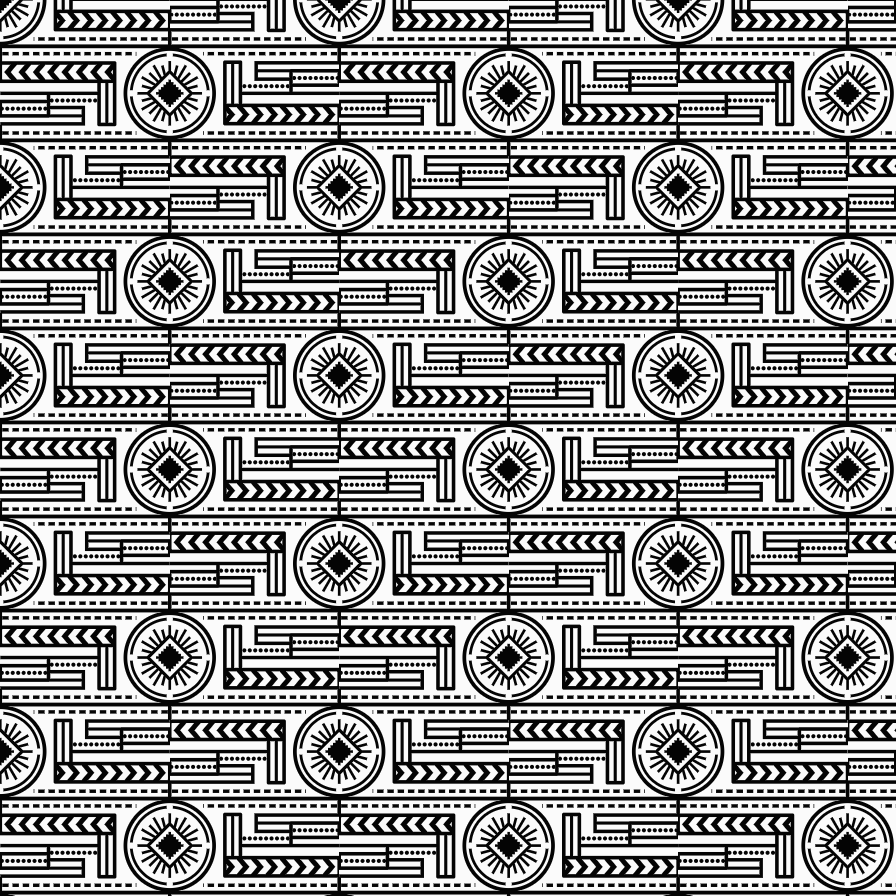
This pattern is drawn by a three.js fragment shader. Its source:

```glsl
// Black and white geometric bands: rows of round sunburst medallions, shifted by
// half a period on alternate rows, with point-symmetric stepped bars between them.
// Everything is a signed distance in units of 1/1152 of the canvas.
varying vec2 vUv;

float rect(vec2 p, vec2 lo, vec2 hi) {
  vec2 d = abs(p - 0.5 * (lo + hi)) - 0.5 * (hi - lo);
  return length(max(d, 0.0)) + min(max(d.x, d.y), 0.0);
}

// Outline whose stroke is centred on the rectangle's border
float frame(vec2 p, vec2 lo, vec2 hi) {
  return abs(rect(p, lo, hi)) - 2.3;
}

// Row of nine dots, 7 units apart, starting at the given centre
float dots(vec2 p, vec2 first) {
  p -= first;
  p.x -= 7.0 * clamp(floor(p.x / 7.0 + 0.5), 0.0, 8.0);
  return length(p) - 2.6;
}

// Left half of the bar motif; the right half is this turned by 180 degrees
float bars(vec2 p) {
  if (p.x > 0.0) p = -p;

  // Chevron bar along the bottom
  float inside = rect(p, vec2(-147.0, -39.0), vec2(0.0, -15.5));
  float slant = p.x + 0.85 * abs(p.y + 27.3);
  float chevron = (abs(mod(slant, 18.4) - 9.2) - 4.2) * 0.76;
  float d = min(abs(inside) - 2.3, max(chevron, inside));

  // Upright bar with a centre line
  d = min(d, frame(p, vec2(-147.0, -15.5), vec2(-127.0, 40.0)));
  d = min(d, rect(p, vec2(-139.0, -15.5), vec2(-135.0, 40.0)));

  // Stepped strips
  d = min(d, rect(p, vec2(-109.0, 37.0), vec2(0.0, 41.5)));
  d = min(d, rect(p, vec2(-109.0, 16.5), vec2(-104.5, 41.5)));
  d = min(d, rect(p, vec2(-109.0, 27.0), vec2(0.0, 31.0)));
  d = min(d, rect(p, vec2(-109.0, 16.0), vec2(-62.0, 20.5)));
  d = min(d, rect(p, vec2(-127.0, -2.2), vec2(0.0, 2.2)));

  // Two dotted boxes
  d = min(d, frame(p, vec2(-62.0, 10.5), vec2(0.0, 29.0)));
  d = min(d, rect(p, vec2(-64.3, 0.0), vec2(-59.7, 18.0)));
  d = min(d, dots(p, vec2(-58.0, 19.7)));
  return min(d, dots(p, vec2(-122.0, 9.2)));
}

float medallion(vec2 p) {
  float r = length(p);
  vec2 a = abs(p);
  float diamond = (a.x + a.y - 28.0) * 0.707;

  // Outer ring and inner ring broken at the axes
  float d = abs(r - 57.0) - 2.4;
  d = min(d, max(abs(r - 49.5) - 1.8, 4.0 - min(a.x, a.y)));

  // Rays of alternating length, starting at the diamond
  float sector = 6.2831853 / 24.0;
  float turn = atan(p.y, p.x + 1e-5) / sector;
  float index = floor(turn + 0.5);
  float ray = abs(r * sin((turn - index) * sector)) - 1.7;
  float reach = 41.5 - 4.5 * mod(index, 2.0);
  d = min(d, max(max(ray, r - reach), -diamond));

  // Diamond outline around a stair-edged core
  d = min(d, abs(diamond) - 2.0);
  for (int i = 0; i < 6; i++) {
    vec2 corner = 3.2 * vec2(float(i) + 0.5, 5.5 - float(i));
    d = min(d, rect(p, -corner, corner));
  }
  return d;
}

void main() {
  vec2 p = vUv * 1152.0;
  float pixel = 1152.0 * fwidth(vUv.x);

  // Cell centred on the bars, with half a medallion at either end
  float row = floor((p.y - 4.35) / 120.9);
  float shift = 217.875 * mod(row, 2.0);
  vec2 q = vec2(mod(p.x - 218.25 - shift, 435.75) - 217.875,
                p.y - 64.8 - 120.9 * row);
  vec2 a = abs(q);

  // Rails between rows, and the connector that meets the next medallion
  float d = 58.0 - a.y;
  d = min(d, rect(a, vec2(-2.3, 40.0), vec2(2.3, 61.0)));

  // Dashes beside the rails
  float dash = max(abs(mod(q.x, 13.2) - 6.6) - 4.1, abs(a.y - 51.0) - 2.2);
  d = min(d, max(dash, a.x - 175.0));

  d = min(d, bars(q));
  vec2 m = vec2(a.x - 217.875, q.y);
  d = min(d, medallion(m));

  float ink = clamp(0.5 - d / pixel, 0.0, 1.0);
  gl_FragColor = vec4(vec3(mix(0.985, 0.015, ink)), 1.0);
}
```
